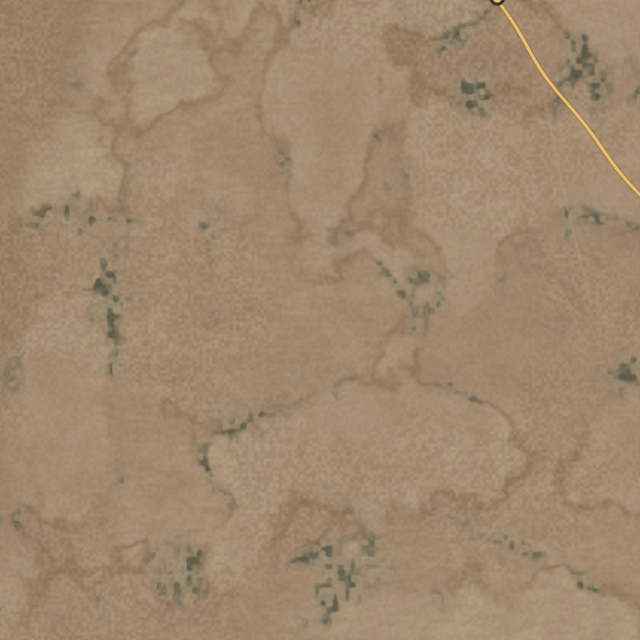
Give the GLSL for this texture, as a WebGL 2 fragment shader.

```glsl
#version 300 es
precision highp float;

uniform vec2 u_resolution;
out vec4 fragColor;

const vec3 SOIL = vec3(0.610, 0.510, 0.408);
const vec3 PALE = vec3(0.678, 0.594, 0.486);
const vec3 RUST = vec3(0.550, 0.438, 0.335);
const vec3 PLAIN = vec3(0.590, 0.495, 0.388);
const vec3 SILT = vec3(0.655, 0.595, 0.485);
const vec3 SCRUB = vec3(0.335, 0.335, 0.275);
const vec3 ROAD = vec3(0.930, 0.770, 0.430);
const vec3 ROAD_EDGE = vec3(0.520, 0.400, 0.230);

const float PATCH_SCALE = 7.5;
const float SCRUB_SCALE = 11.0;
const float BUSH_SCALE = 105.0;
const float GRAIN_SCALE = 210.0;
const float WARP = 0.075;
const float ROAD_HALF_WIDTH = 0.0024;

float hash(vec2 p) {
  vec3 q = fract(p.xyx * vec3(0.1031, 0.1030, 0.0973));
  q += dot(q, q.yzx + 33.33);
  return fract((q.x + q.y) * q.z);
}

float noise(vec2 p) {
  vec2 i = floor(p), f = fract(p);
  f = f * f * (3.0 - 2.0 * f);
  return mix(mix(hash(i), hash(i + vec2(1, 0)), f.x),
             mix(hash(i + vec2(0, 1)), hash(i + vec2(1, 1)), f.x), f.y);
}

float fbm(vec2 p) {
  float sum = 0.0, amp = 0.5;
  for (int i = 0; i < 5; i++) {
    sum += amp * noise(p);
    p = mat2(0.8, 0.6, -0.6, 0.8) * p * 2.03 + 17.3;
    amp *= 0.5;
  }
  return sum / 0.97;
}

float band(float x, float centre, float width) {
  float d = (x - centre) / width;
  return exp(-d * d);
}

float segment(vec2 p, vec2 a, vec2 b) {
  vec2 ab = b - a;
  return length(p - a - ab * clamp(dot(p - a, ab) / dot(ab, ab), 0.0, 1.0));
}

// Distance to a gently bending road falling from the top to the right edge
float roadDistance(vec2 p) {
  float t = 1.0 - p.y;
  float slope = 0.6 + 0.9 * t;
  float x = 0.777 + 0.6 * t + 0.45 * t * t + 0.003 * sin(t * 40.0);
  return abs(p.x - x) / sqrt(1.0 + slope * slope);
}

void main() {
  vec2 uv = gl_FragCoord.xy / u_resolution;
  float px = 1.0 / min(u_resolution.x, u_resolution.y);

  vec2 warp = vec2(fbm(uv * 9.0 + 3.1), fbm(uv * 9.0 + 41.7)) - 0.5;
  vec2 p = uv + WARP * warp;
  float height = fbm(p * PATCH_SCALE * vec2(1.1, 0.9) + 5.0);
  float broad = fbm(uv * 3.5 + 60.0);
  float detail = fbm(p * 24.0 + 90.0);
  float grain = noise(uv * GRAIN_SCALE) - 0.5;
  float ripple = noise(uv * vec2(45.0, 170.0) + 8.0) - 0.5;

  // Pale eroded plateaus with rusty rims
  float plateau = smoothstep(0.47, 0.54, height);
  float tone = 0.23 + 0.36 * plateau + 0.9 * (broad - 0.5) + 0.8 * (detail - 0.5);
  vec3 color = mix(SOIL, PALE, clamp(tone, -0.3, 1.25));
  float rim = band(height, 0.445, 0.035) * smoothstep(0.36, 0.58, fbm(p * 8.0 + 23.0));
  color = mix(color, RUST, 0.6 * rim);

  // Scrub along hollows and one straight gully
  float clump = smoothstep(0.50, 0.66, fbm(p * SCRUB_SCALE + 130.0));
  float hollow = clump * band(height, 0.43, 0.065);
  float gully = segment(uv + 0.015 * warp, vec2(0.65, 0.22), vec2(0.84, 0.13));
  float gullyScrub = smoothstep(0.018, 0.002, gully) * smoothstep(0.64, 0.84, uv.x);
  float cover = max(hollow, 0.75 * gullyScrub);
  float bushes = smoothstep(0.35, 0.80, noise(uv * BUSH_SCALE + 12.0));
  color = mix(color, SILT, 0.45 * smoothstep(0.1, 0.6, cover));

  // Smooth plain in the upper left corner
  float plainEdge = uv.x - 0.18 + 0.3 * (1.0 - uv.y) + 0.2 * (broad - 0.5);
  float plain = smoothstep(0.03, -0.03, plainEdge);
  color = mix(color, PLAIN, 0.85 * plain);
  color = mix(color, SCRUB, cover * (0.15 + 0.75 * bushes) * (1.0 - plain));

  // Fine grain and wind ripples
  float roughness = 0.035 + 0.035 * smoothstep(0.45, 0.6, fbm(uv * 4.0 + 71.0));
  color += grain * roughness + ripple * 0.03 * smoothstep(0.4, 0.6, broad);

  // Faint track
  float track = segment(uv + 0.006 * warp, vec2(0.85, 0.85), vec2(0.92, 0.53));
  color = mix(color, PALE, 0.4 * smoothstep(0.004, 0.001, track));

  // Road and its round end
  float road = roadDistance(uv);
  float aa = 0.8 * px;
  color = mix(color, ROAD_EDGE, 0.6 * smoothstep(aa, -aa, road - 1.6 * ROAD_HALF_WIDTH));
  color = mix(color, ROAD, 0.95 * smoothstep(aa, -aa, road - ROAD_HALF_WIDTH));
  float end = length(uv - vec2(0.777, 1.003));
  color = mix(color, SCRUB * 0.6, smoothstep(aa, -aa, end - 0.012));
  color = mix(color, ROAD, smoothstep(aa, -aa, end - 0.007));

  fragColor = vec4(color, 1.0);
}
```
